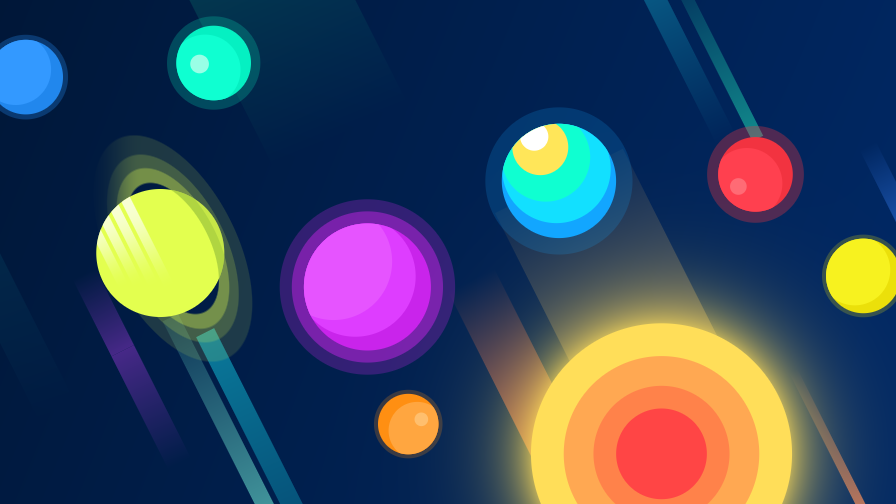
Give the GLSL for this background, as a WebGL 2 fragment shader.

```glsl
#version 300 es
precision highp float;
// Flat cartoon space: layered disc planets, a ringed planet and a banded sun
// over a navy gradient crossed by slanted light beams that share one direction.
// Lengths are in canvas heights; every shape is an antialiased distance test.
uniform vec2 u_resolution;
out vec4 outColor;

#define BEAM_DIR vec2(0.45, -0.893)
#define SUN_POS vec2(1.3125, 0.0995)
#define SUN_RADIUS 0.259
#define GLOW_STRENGTH 0.72
#define GLOW_FALLOFF 0.062
#define RING_SIZE vec2(0.243, 0.127)
#define STREAK_PERIOD 0.027

const vec3 LIME = vec3(0.89, 1.0, 0.31);
const vec3 VIOLET = vec3(0.79, 0.14, 0.92);
const vec3 AQUA = vec3(0.06, 1.0, 0.82);
const vec3 GOLD = vec3(1.0, 0.87, 0.35);

float coverage(float dist) {
  return clamp(0.5 - dist * u_resolution.y, 0.0, 1.0);
}

float disc(vec2 p, vec2 center, float radius) {
  return coverage(length(p - center) - radius);
}

void paint(inout vec3 col, vec3 ink, float alpha) {
  col = mix(col, ink, alpha);
}

// Coordinates along and across the common beam direction
vec2 slant(vec2 q) {
  return vec2(dot(q, BEAM_DIR), dot(q, vec2(-BEAM_DIR.y, BEAM_DIR.x)));
}

// Band whose opacity runs from fade.x at its start to fade.y at its end
void beam(inout vec3 col, vec2 p, vec2 start, float len, float halfWidth, vec3 ink, vec2 fade) {
  vec2 s = slant(p - start);
  float mask = coverage(abs(s.y) - halfWidth) * coverage(-s.x) * coverage(s.x - len);
  paint(col, ink, mask * mix(fade.x, fade.y, clamp(s.x / len, 0.0, 1.0)));
}

// Halo, shaded body and an offset lit disc clipped to the body
float planet(inout vec3 col, vec2 p, vec2 center, float radius, float halo, float haloAlpha,
             vec3 shade, vec3 lit, vec2 shift) {
  float body = disc(p, center, radius);
  paint(col, shade, disc(p, center, halo) * haloAlpha);
  paint(col, shade, body);
  paint(col, lit, body * disc(p, center + shift, radius * 0.95));
  return body;
}

// Three nested elliptical bands, brighter toward the inside
float ringAlpha(vec2 s) {
  float e = length(s / RING_SIZE);
  float alpha = 0.13 * coverage((e - 1.0) * RING_SIZE.y);
  alpha += 0.16 * coverage((e - 0.83) * RING_SIZE.y);
  alpha += 0.22 * coverage((e - 0.71) * RING_SIZE.y);
  return alpha * coverage((0.58 - e) * RING_SIZE.y);
}

void ringedPlanet(inout vec3 col, vec2 p) {
  vec2 center = vec2(0.318, 0.498);
  vec2 ringPos = slant(p - vec2(0.343, 0.507));
  float rings = ringAlpha(ringPos);
  float body = disc(p, center, 0.127);
  paint(col, LIME, rings * smoothstep(0.17, 0.28, p.x));
  paint(col, LIME, body);
  paint(col, vec3(0.5, 0.68, 0.2), body * rings * coverage(-ringPos.y));
  // Pale streaks of uneven length
  vec2 s = slant(p - center);
  float id = floor(s.y / STREAK_PERIOD);
  float tail = 0.02 + 0.07 * fract(sin(id * 12.7) * 437.5);
  float stripe = coverage((abs(fract(s.y / STREAK_PERIOD) - 0.5) - 0.36) * STREAK_PERIOD);
  stripe *= coverage(abs(s.y + 0.054) - 0.054);
  paint(col, vec3(1.0), body * stripe * 0.75 * (1.0 - smoothstep(-0.12, tail, s.x)));
}

void beams(inout vec3 col, vec2 p) {
  beam(col, p, vec2(0.49, 1.1), 0.41, 0.147, vec3(0.05, 0.6, 0.5), vec2(0.25, 0.0));
  beam(col, p, vec2(1.287, 1.028), 0.34, 0.021, vec3(0.05, 0.5, 0.65), vec2(0.6, 0.0));
  beam(col, p, vec2(1.355, 1.02), 0.33, 0.012, vec3(0.1, 0.75, 0.65), vec2(0.15, 0.65));
  beam(col, p, vec2(1.722, 0.71), 0.2, 0.018, vec3(0.15, 0.4, 0.8), vec2(0.0, 0.8));
  beam(col, p, vec2(1.109, 0.641), 0.58, 0.142, vec3(0.95, 0.75, 0.4), vec2(0.05, 0.45));
  beam(col, p, vec2(0.935, 0.444), 0.4, 0.051, vec3(0.95, 0.45, 0.3), vec2(0.0, 0.8));
  beam(col, p, vec2(1.574, 0.264), 0.3, 0.009, vec3(1.0, 0.55, 0.35), vec2(0.0, 0.7));
  beam(col, p, vec2(0.167, 0.456), 0.17, 0.025, vec3(0.5, 0.2, 0.75), vec2(0.0, 0.55));
  beam(col, p, vec2(0.2435, 0.304), 0.25, 0.025, vec3(0.5, 0.2, 0.75), vec2(0.55, 0.0));
  beam(col, p, vec2(0.338, 0.37), 0.44, 0.017, vec3(0.35, 0.75, 0.72), vec2(0.15, 0.75));
  beam(col, p, vec2(0.407, 0.34), 0.42, 0.02, vec3(0.05, 0.6, 0.72), vec2(0.75, 0.4));
  beam(col, p, vec2(-0.046, 0.5), 0.35, 0.04, vec3(0.05, 0.4, 0.5), vec2(0.2, 0.0));
}

void sun(inout vec3 col, vec2 p) {
  float edge = length(p - SUN_POS) - SUN_RADIUS;
  paint(col, GOLD, GLOW_STRENGTH * exp(-max(edge, 0.0) / GLOW_FALLOFF));
  paint(col, GOLD, coverage(edge));
  paint(col, vec3(1.0, 0.66, 0.32), disc(p, SUN_POS, 0.194));
  paint(col, vec3(1.0, 0.51, 0.29), disc(p, SUN_POS, 0.135));
  paint(col, vec3(1.0, 0.27, 0.27), disc(p, SUN_POS, 0.09));
}

void planets(inout vec3 col, vec2 p) {
  planet(col, p, vec2(0.051, 0.847), 0.074, 0.084, 0.3, vec3(0.13, 0.53, 0.93), vec3(0.2, 0.6, 1.0), vec2(-0.02, 0.015));
  planet(col, p, vec2(0.424, 0.875), 0.074, 0.0926, 0.22, vec3(0.02, 0.94, 0.76), AQUA, vec2(-0.017, -0.014));
  paint(col, vec3(0.6, 1.0, 0.9), disc(p, vec2(0.396, 0.873), 0.0185));
  planet(col, p, vec2(1.499, 0.654), 0.074, 0.096, 0.32, vec3(0.95, 0.2, 0.25), vec3(1.0, 0.25, 0.31), vec2(-0.017, -0.018));
  paint(col, vec3(1.0, 0.42, 0.46), disc(p, vec2(1.465, 0.63), 0.0165));
  planet(col, p, vec2(1.713, 0.4525), 0.074, 0.082, 0.22, vec3(0.92, 0.88, 0.04), vec3(0.97, 0.95, 0.12), vec2(-0.017, 0.012));
  planet(col, p, vec2(0.81, 0.1586), 0.06, 0.068, 0.22, vec3(1.0, 0.56, 0.07), vec3(1.0, 0.65, 0.25), vec2(0.018, -0.013));
  paint(col, vec3(1.0, 0.75, 0.43), disc(p, vec2(0.836, 0.168), 0.0135));
  // Violet planet with a double halo and two lit layers
  vec2 center = vec2(0.729, 0.4306);
  paint(col, VIOLET, 0.25 * disc(p, center, 0.174));
  float body = planet(col, p, center, 0.126, 0.15, 0.46, VIOLET, vec3(0.87, 0.24, 1.0), vec2(-0.024, 0.021));
  paint(col, vec3(0.9, 0.33, 1.0), body * disc(p, vec2(0.662, 0.481), 0.116));
  // Aqua planet with stacked highlights
  body = planet(col, p, vec2(1.109, 0.641), 0.1134, 0.146, 0.18, vec3(0.07, 0.65, 1.0), vec3(0.07, 0.88, 1.0), vec2(-0.005, 0.024));
  paint(col, AQUA, body * disc(p, vec2(1.083, 0.688), 0.088));
  paint(col, vec3(1.0, 0.9, 0.35), body * disc(p, vec2(1.072, 0.708), 0.0555));
  paint(col, vec3(1.0), body * disc(p, vec2(1.06, 0.729), 0.028));
}

void main() {
  vec2 p = gl_FragCoord.xy / u_resolution.y;
  float drift = clamp(0.5 * p.x + 0.2 * (1.0 - p.y), 0.0, 1.0);
  vec3 col = mix(vec3(0.0, 0.09, 0.22), vec3(0.0, 0.155, 0.39), drift);
  beams(col, p);
  sun(col, p);
  ringedPlanet(col, p);
  planets(col, p);
  outColor = vec4(col, 1.0);
}
```
